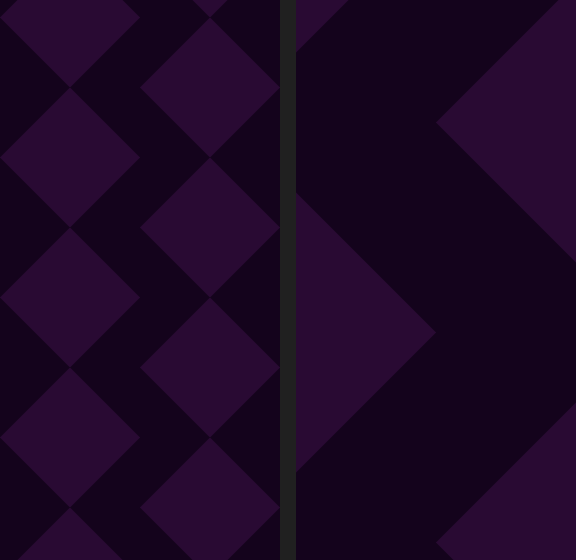
Left, the full canvas; right, a detail of the centre.
A WebGL 1 fragment shader for this pattern:

```glsl
precision highp float;
// Two columns of plum diamonds, staggered by half a cell, leaving a dark zigzag between them.

uniform vec2 u_resolution;

const vec3 GROUND_COLOR = vec3(0.08, 0.01, 0.11);
const vec3 DIAMOND_COLOR = vec3(0.16, 0.04, 0.20);
const float COLUMNS = 2.0;      // square cells across the width
const float ROW_OFFSET = 0.375; // height of the first column's cell seam
const float STAGGER = 0.5;      // vertical shift of every second column

// Position relative to the centre of its cell, with odd columns shifted.
vec2 staggeredCell(vec2 p, float rowOffset, float stagger) {
  float column = floor(p.x);
  p.y -= rowOffset + stagger * mod(column, 2.0);
  return fract(p) - 0.5;
}

// Signed distance to the edges of a diamond with equal half diagonals.
float diamondDistance(vec2 p, float halfDiagonal) {
  return (abs(p.x) + abs(p.y) - halfDiagonal) * 0.70710678;
}

// Coverage of a shape, smoothed over one pixel.
float fillMask(float dist, float pixel) {
  return clamp(0.5 - dist / pixel, 0.0, 1.0);
}

void main() {
  float cellsPerPixel = COLUMNS / u_resolution.x;
  vec2 p = gl_FragCoord.xy * cellsPerPixel;

  vec2 local = staggeredCell(p, ROW_OFFSET, STAGGER);
  float dist = diamondDistance(local, 0.5);
  float mask = fillMask(dist, cellsPerPixel);

  gl_FragColor = vec4(mix(GROUND_COLOR, DIAMOND_COLOR, mask), 1.0);
}
```
